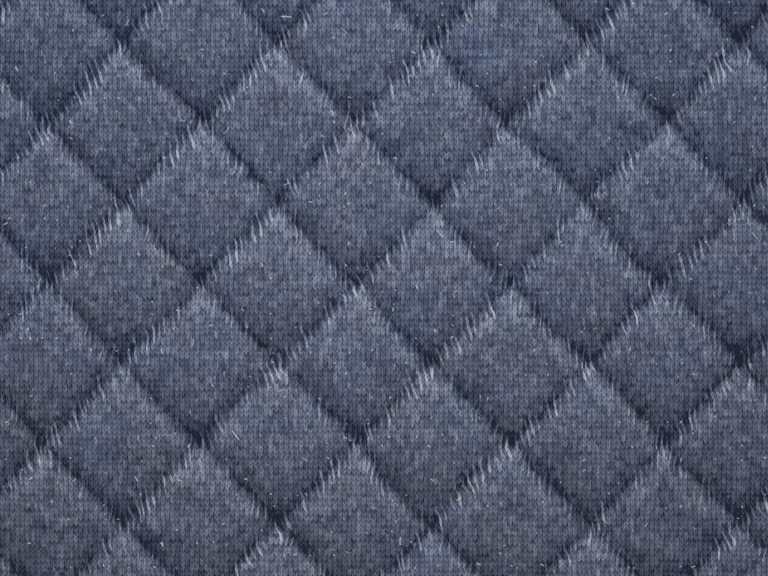
A WebGL 2 fragment shader for this texture:

```glsl
#version 300 es
precision highp float;

uniform vec2 u_resolution;
out vec4 fragColor;

const vec2 DIAMOND_HALF = vec2(0.1342, 0.1395);
const vec2 LATTICE_NODE = vec2(0.616, 0.511);
const vec2 KNIT_COUNT = vec2(118.0, 112.0);
const float STITCHES_PER_EDGE = 14.0;
const vec3 INK = vec3(0.125, 0.145, 0.20);
const vec3 SLATE = vec3(0.345, 0.373, 0.445);
const vec3 PALE = vec3(0.66, 0.69, 0.75);

vec2 hash2(vec2 p) {
  vec3 q = fract(p.xyx * vec3(0.1031, 0.1030, 0.0973));
  q += dot(q, q.yzx + 33.33);
  return fract((q.xx + q.yz) * q.zy);
}

float gradientNoise(vec2 p) {
  vec2 i = floor(p), f = p - i;
  vec2 w = f * f * f * (f * (f * 6.0 - 15.0) + 10.0);
  float corner[4];
  for (int k = 0; k < 4; k++) {
    vec2 o = vec2(k & 1, k >> 1);
    corner[k] = dot(hash2(i + o) * 2.0 - 1.0, f - o);
  }
  return mix(mix(corner[0], corner[1], w.x), mix(corner[2], corner[3], w.x), w.y);
}

float fbm(vec2 p) {
  float sum = 0.0, amp = 1.0;
  for (int k = 0; k < 3; k++) {
    sum += amp * gradientNoise(p);
    p = p * 2.03 + 17.3;
    amp *= 0.55;
  }
  return sum;
}

// Signed offset from the nearest seam, in edge lengths
float seamOffset(float x) {
  return x - floor(x + 0.5);
}

// Groove shading: broad shadow for s > 0, lit shoulder for s < 0
float groove(float s, float depth) {
  float shadow = exp(-abs(s) / (s > 0.0 ? 0.095 : 0.04));
  float shoulder = smoothstep(0.0, -0.07, s) * smoothstep(-0.30, -0.07, s);
  return 0.08 * shoulder - depth * shadow;
}

// Slanted threads crossing a seam, each with its own length and brightness
float stitches(float along, float s, float seamId) {
  float t = along * STITCHES_PER_EDGE;
  vec2 rnd = hash2(vec2(floor(t), seamId + 71.0));
  float across = abs(fract(t) - 0.3 - 0.4 * rnd.y);
  float reach = 0.045 + 0.075 * rnd.x;
  float band = 1.0 - smoothstep(reach * 0.5, reach, abs(s + 0.03));
  float thread = 1.0 - smoothstep(0.08, 0.30, across);
  return band * (thread * (0.4 + 0.9 * rnd.x) - 0.30);
}

// Rows of V-shaped loops with uneven yarn
float knit(vec2 p) {
  vec2 g = p * KNIT_COUNT;
  float arm = abs(fract(g.x) - 0.5);
  float row = g.y - arm * 1.2;
  float loopYarn = hash2(floor(vec2(g.x, row))).x - 0.5;
  float armYarn = hash2(floor(vec2(g.x * 2.0, row)) + 9.0).y - 0.5;
  float loops = 0.55 * cos(6.2832 * row) + 0.45 * cos(6.2832 * arm) - 0.3 * cos(12.5664 * arm);
  return 0.12 * loops + 0.17 * loopYarn + 0.19 * armYarn;
}

// Short curved lint fibres, at most one per cell
float lint(vec2 p, float cells, float chance, float reach, float pixel) {
  vec2 g = p * cells, id = floor(g);
  vec2 place = hash2(id + cells), shape = hash2(id + cells * 3.7);
  vec2 d = (fract(g) - mix(vec2(0.3), vec2(0.7), place)) / cells;
  float a = shape.x * 6.2832;
  d = mat2(cos(a), sin(a), -sin(a), cos(a)) * d;
  float halfLength = reach * (0.2 + shape.y * shape.y);
  d.y += (place.x - 0.5) * d.x * d.x * 60.0;
  float dist = length(vec2(max(abs(d.x) - halfLength, 0.0), d.y));
  float on = step(hash2(id + 5.1).y, chance);
  return on * (0.35 + 0.65 * place.y) * (1.0 - smoothstep(0.0003, 0.0008 + pixel, dist));
}

void main() {
  vec2 p = gl_FragCoord.xy / u_resolution.y;
  float pixel = 1.0 / u_resolution.y;
  vec2 sag = vec2(fbm(p * 4.5), fbm(p * 4.5 + 40.0));
  vec2 pucker = vec2(gradientNoise(p * 34.0), gradientNoise(p * 34.0 + 60.0));

  // Diamond lattice: seams lie on whole values of each axis
  vec2 q = (p + sag * 0.014 + pucker * 0.008 - LATTICE_NODE) / DIAMOND_HALF;
  vec2 uv = vec2(q.x + q.y, q.x - q.y) * 0.5;
  float falling = seamOffset(uv.x), rising = -seamOffset(uv.y);
  vec2 cell = fract(uv);

  // Padded relief lit from above, seams pulled unevenly tight
  float pull = 1.0 + 0.8 * fbm(p * 13.0 + 21.0);
  float tone = 0.455 + 0.05 * (cell.x - cell.y);
  tone += groove(falling, 0.27 * pull) + groove(rising, 0.21 * pull);
  tone += 0.33 * stitches(uv.x - rising * 0.6, rising, floor(uv.y + 0.5));
  tone += 0.22 * stitches(uv.y + falling * 0.8, falling, floor(uv.x + 0.5) + 31.0);

  // Knit and heathered yarn
  float detail = 1.0 - smoothstep(0.35, 0.7, KNIT_COUNT.x * pixel);
  tone += detail * knit(p + sag * 0.005 + pucker * 0.002);
  tone += 0.16 * gradientNoise(p * vec2(50.0, 125.0)) + 0.12 * gradientNoise(p * vec2(118.0, 30.0));
  tone += 0.10 * fbm(p * vec2(16.0, 26.0));

  // Uneven light over the cloth
  vec2 edge = p - vec2(0.62, 0.60);
  tone += 0.04 - 0.15 * dot(edge, edge) + 0.04 * (p.y - 0.5);

  vec3 color = mix(INK, SLATE, clamp(tone * 2.0, 0.0, 1.0));
  color = mix(color, PALE, clamp(tone * 2.0 - 1.0, 0.0, 1.0));
  color += vec3(-0.010, 0.0, 0.018) * (p.y - 0.4 + fbm(p * 9.0 + 8.0));
  float fibres = lint(p, 11.0, 0.16, 0.008, pixel) + lint(p + 3.3, 27.0, 0.20, 0.003, pixel);
  fibres += lint(p + 7.1, 48.0, 0.16, 0.0015, pixel);
  color = mix(color, vec3(0.74, 0.77, 0.81), min(0.7 * fibres, 0.8));
  fragColor = vec4(color, 1.0);
}
```
